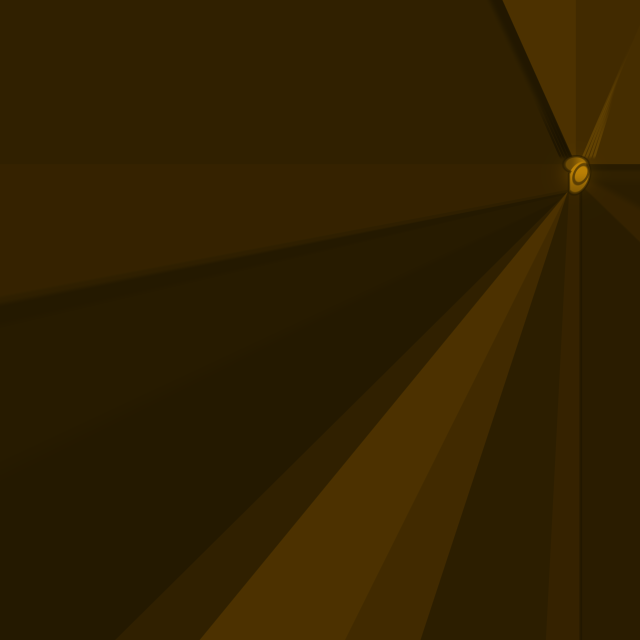
Reproduce this background procedurally as a Shadertoy shader.

```glsl
#define HUB vec2(0.901, 0.728)
#define PIXEL (0.75 / iResolution.y)
#define DARK vec3(0.142, 0.098, 0.0)
#define EARTH vec3(0.188, 0.127, 0.0)
#define UMBER vec3(0.208, 0.135, 0.0)
#define AMBER vec3(0.298, 0.193, 0.0)
#define BRONZE vec3(0.256, 0.166, 0.0)
#define GOLD vec3(0.70, 0.48, 0.02)
#define FAN_COUNT 6

// Signed distance to the line a-b, positive on its right
float lineDistance(vec2 p, vec2 a, vec2 b) {
    vec2 d = b - a;
    return dot(p - a, vec2(d.y, -d.x)) / length(d);
}

float rightOf(vec2 p, vec2 a, vec2 b, float soft) {
    float w = max(soft, PIXEL);
    return smoothstep(-w, w, lineDistance(p, a, b));
}

float stroke(float d, float width) {
    return 1.0 - smoothstep(width, width + 2.0 * PIXEL, abs(d));
}

// Approximate signed distance to a tilted ellipse
float ellipse(vec2 p, vec2 center, vec2 radius, float tilt) {
    p -= center;
    p.x -= tilt * p.y;
    return (length(p / radius) - 1.0) * min(radius.x, radius.y);
}

// Wedges that open toward the bottom edge, swept left to right
vec3 lowerFan(vec2 p, float reach) {
    float foot[FAN_COUNT] = float[](0.180, 0.312, 0.539, 0.657, 0.853, 0.9075);
    float tip[FAN_COUNT] = float[](0.884, 0.884, 0.886, 0.886, 0.889, 0.9075);
    vec3 tint[FAN_COUNT] = vec3[](EARTH, AMBER, BRONZE, EARTH * 0.92, UMBER, EARTH * 0.88);
    float haze = rightOf(p, vec2(0.88, 0.69), vec2(0.0, 0.27), 0.03 * reach);
    float shade = rightOf(p, vec2(0.88, 0.695), vec2(0.0, 0.490), 0.01 * reach);
    vec3 color = mix(DARK, DARK * 1.09, haze * (1.0 - shade));
    for (int i = 0; i < FAN_COUNT; i++)
        color = mix(color, tint[i], rightOf(p, vec2(foot[i], 0.0), vec2(tip[i], 0.697), 0.0));
    return mix(color, DARK * 0.85, 0.7 * stroke(p.x - 0.9075, 0.001));
}

vec3 leftSector(vec2 p, float reach) {
    vec3 color = mix(EARTH * 0.97, UMBER, rightOf(p, vec2(0.879, 0.702), vec2(0.0, 0.536), 0.004 * reach));
    return mix(color, EARTH, smoothstep(-PIXEL, PIXEL, p.y - 0.7435));
}

vec3 rightSector(vec2 p, float reach) {
    float bandTop = rightOf(p, vec2(0.912, 0.725), vec2(1.0, 0.675), 0.008);
    vec3 color = mix(EARTH * 0.90, UMBER, bandTop);
    color = mix(color, EARTH, smoothstep(0.708, 0.726, p.y));
    return mix(color, DARK, 0.7 * smoothstep(0.730, 0.737, p.y));
}

vec3 upperRight(vec2 p) {
    vec3 color = mix(AMBER, BRONZE, smoothstep(-PIXEL, PIXEL, p.x - 0.8997));
    float lit = rightOf(p, vec2(0.911, 0.755), vec2(0.9857, 0.928), 0.0);
    return mix(color, BRONZE * 1.06, lit);
}

// Fine rays that fade away from the hub
vec3 addStreaks(vec3 color, vec2 p) {
    float rise = p.y - 0.75;
    float above = smoothstep(0.0, 0.008, rise);
    for (int i = 0; i < 4; i++) {
        float k = float(i);
        float leftRay = p.x - (0.893 - 0.005 * k) + rise * 0.447;
        float rightRay = p.x - (0.909 + 0.006 * k) - rise * (0.43 - 0.04 * k);
        float fade = above * (1.0 - smoothstep(0.02, 0.10, rise));
        color = mix(color, DARK * 0.65, 0.65 * fade * stroke(leftRay, 0.0008));
        fade = above * (1.0 - smoothstep(0.02, 0.19 - 0.03 * k, rise));
        color = mix(color, GOLD * 0.65, 0.6 * fade * stroke(rightRay, 0.0008));
    }
    return color;
}

// Small faceted golden hub
vec3 addHub(vec3 color, vec2 p) {
    vec2 q = p - HUB;
    color += GOLD * 0.16 * exp(-dot(q, q) * 1800.0);
    float cap = ellipse(p, vec2(0.900, 0.743), vec2(0.019, 0.013), 0.0);
    float body = max(ellipse(p, vec2(0.904, 0.722), vec2(0.017, 0.025), 0.25), 0.889 - p.x);
    float facet = ellipse(p, vec2(0.908, 0.728), vec2(0.011, 0.015), 0.3);
    vec3 capColor = GOLD * mix(0.6, 0.9, smoothstep(0.890, 0.912, p.x));
    vec3 bodyColor = GOLD * mix(0.75, 1.05, smoothstep(0.698, 0.735, p.y));
    color = mix(color, capColor, 1.0 - smoothstep(-PIXEL, PIXEL, cap));
    color = mix(color, bodyColor, 1.0 - smoothstep(-PIXEL, PIXEL, body));
    float inside = 1.0 - smoothstep(-PIXEL, PIXEL, min(cap, body));
    color = mix(color, GOLD * 0.3, 0.65 * inside * stroke(facet, 0.0007));
    return mix(color, DARK, 0.6 * stroke(min(cap, body), 0.0007));
}

void mainImage(out vec4 fragColor, in vec2 fragCoord) {
    vec2 p = fragCoord / iResolution.xy;
    float reach = length(p - HUB);

    // Large sectors around the hub
    vec3 color = lowerFan(p, reach);
    float aboveLeft = rightOf(p, vec2(0.879, 0.698), vec2(0.0, 0.525), 0.006 * reach);
    color = mix(color, leftSector(p, reach), aboveLeft);
    float rightMask = smoothstep(-PIXEL, PIXEL, p.x - HUB.x);
    rightMask *= rightOf(p, vec2(1.0, 0.622), vec2(0.912, 0.707), 0.002);
    color = mix(color, rightSector(p, reach), rightMask);

    // Shadowed edge and bright sector at the top
    float upper = smoothstep(-PIXEL, PIXEL, p.y - 0.7435);
    float shadow = rightOf(p, vec2(0.884, 0.750), vec2(0.765, 1.0), 0.007);
    color = mix(color, DARK * 0.94, upper * shadow);
    float bright = rightOf(p, vec2(0.8945, 0.755), vec2(0.785, 1.0), 0.0);
    color = mix(color, upperRight(p), upper * bright);

    color = addStreaks(color, p);
    fragColor = vec4(addHub(color, p), 1.0);
}
```
